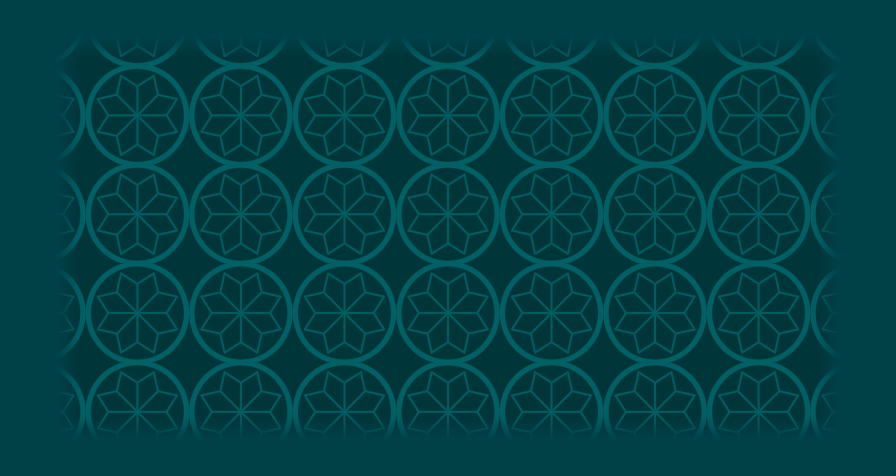
Write a WebGL 2 fragment shader that draws this pattern.

```glsl
#version 300 es
precision highp float;
// Teal lattice of ringed eight-petal rosettes on a dark panel with soft edges.

uniform vec2 u_resolution;
out vec4 fragColor;

// Lengths are fractions of the canvas height.
const vec3 BORDER_COLOR = vec3(0.0, 0.255, 0.28);
const vec3 PANEL_COLOR  = vec3(0.0, 0.208, 0.228);
const vec3 RING_COLOR   = vec3(0.0, 0.375, 0.39);
const vec3 PETAL_COLOR  = vec3(0.0, 0.365, 0.38);

const vec2  PITCH        = vec2(0.2175, 0.2076);
const float ROW_CENTER   = 0.550;   // height of one row of rosettes
const float RING_RADIUS  = 0.1032;
const float RING_WIDTH   = 0.0113;
const float PETAL_WIDTH  = 0.0044;
const float JOINT_RADIUS = 0.0613;  // where neighbouring petals meet
const float TIP_RADIUS   = 0.0900;  // outer points of the petals
const float PETALS       = 8.0;
const vec2  PANEL_HALF   = vec2(0.832, 0.434);
const float FADE_WIDTH   = 0.068;
const float PI = 3.14159265;

float segmentDistance(vec2 p, vec2 a, vec2 b) {
    vec2 pa = p - a, ba = b - a;
    return length(pa - ba * clamp(dot(pa, ba) / dot(ba, ba), 0.0, 1.0));
}

// Distance to the rosette lines, folded into half a petal.
float rosetteDistance(vec2 p) {
    float halfAngle = PI / PETALS;
    float angle = p == vec2(0.0) ? 0.0 : atan(p.y, p.x);
    angle = abs(mod(angle + halfAngle, 2.0 * halfAngle) - halfAngle);
    vec2 q = length(p) * vec2(cos(angle), sin(angle));
    vec2 joint = vec2(JOINT_RADIUS, 0.0);
    vec2 tip = TIP_RADIUS * vec2(cos(halfAngle), sin(halfAngle));
    return min(segmentDistance(q, vec2(0.0), joint), segmentDistance(q, joint, tip));
}

// Distance to the nearest ring, including those that overlap from adjacent rows.
float ringDistance(vec2 p) {
    float d = 1.0;
    for (int row = -1; row <= 1; row++) {
        vec2 center = vec2(0.0, float(row) * PITCH.y);
        d = min(d, abs(length(p - center) - RING_RADIUS));
    }
    return d;
}

float stroke(float d, float width, float pixel) {
    return 1.0 - smoothstep(-0.75 * pixel, 0.75 * pixel, d - 0.5 * width);
}

void main() {
    float pixel = 1.0 / u_resolution.y;
    vec2 p = (gl_FragCoord.xy - vec2(0.5 * u_resolution.x, 0.0)) * pixel;

    // Repeating cell centred on a rosette
    vec2 cell = (fract((p - vec2(0.0, ROW_CENTER)) / PITCH + 0.5) - 0.5) * PITCH;

    vec3 color = PANEL_COLOR;
    color = mix(color, PETAL_COLOR, stroke(rosetteDistance(cell), PETAL_WIDTH, pixel));
    color = mix(color, RING_COLOR, stroke(ringDistance(cell), RING_WIDTH, pixel));

    // Soft panel edge
    vec2 inset = PANEL_HALF - abs(p - vec2(0.0, 0.5));
    vec2 fade = smoothstep(vec2(0.0), vec2(FADE_WIDTH), inset);
    fragColor = vec4(mix(BORDER_COLOR, color, fade.x * fade.y), 1.0);
}
```
